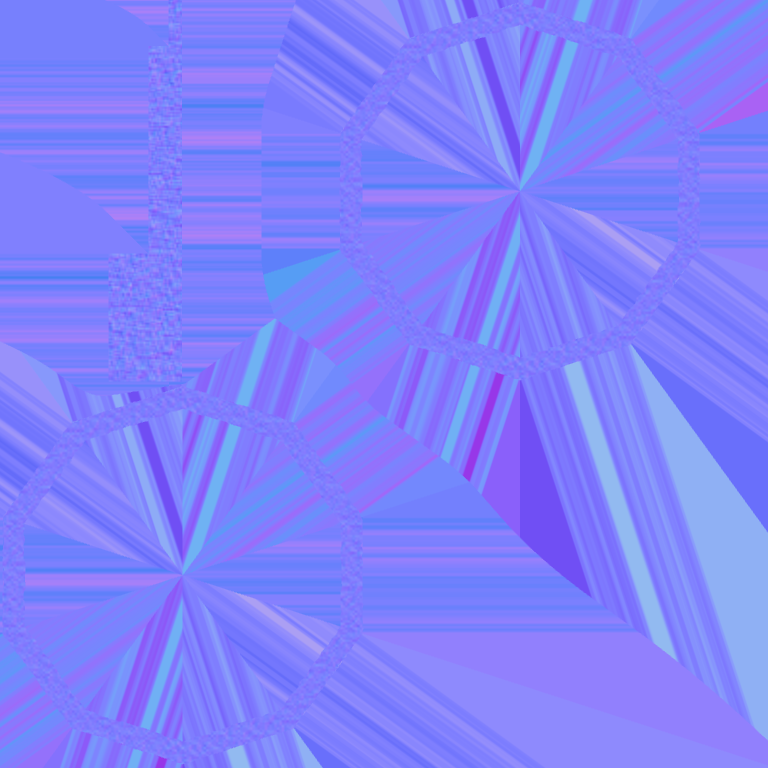
Give the GLSL for this texture map, as a three.js fragment shader.

```glsl
// Tangent-space normal map: two streaked ten-sided wheels beside a stepped rough column.
varying vec2 vUv;

const float SECTOR = 0.62831853;
const float INNER = 0.206;
const float OUTER = 0.234;
const float HALF_SIDE = 0.0755;

float hash(vec2 p) {
  return fract(sin(dot(p, vec2(127.1, 311.7))) * 43758.5453);
}

float noise(vec2 p) {
  vec2 i = floor(p), f = fract(p);
  f = f * f * (3.0 - 2.0 * f);
  return mix(mix(hash(i), hash(i + vec2(1.0, 0.0)), f.x),
             mix(hash(i + vec2(0.0, 1.0)), hash(i + 1.0), f.x), f.y);
}

// Flat-topped bands of random height, from -1 to 1
float bands(float x, float seed) {
  float i = floor(x);
  float edge = smoothstep(0.55, 1.0, fract(x));
  return 2.0 * mix(hash(vec2(i, seed)), hash(vec2(i + 1.0, seed)), edge) - 1.0;
}

float streaks(float t, float seed) {
  return 0.085 * bands(t * 48.0, seed) + 0.075 * bands(t * 130.0, seed + 3.7)
       + 0.055 * bands(t * 290.0, seed + 8.1);
}

float stripe(float t, float center, float width) {
  return 1.0 - smoothstep(width * 0.6, width, abs(t - center));
}

vec3 encodeNormal(vec2 tilt) {
  return vec3(0.5 + tilt, 0.995 - 0.95 * dot(tilt, tilt));
}

// Slope of a fine bumpy surface
vec2 relief(vec2 p) {
  float h = noise(p) + 0.5 * noise(p * 2.1);
  vec2 e = vec2(0.35, 0.0);
  return vec2(noise(p + e.xy) + 0.5 * noise((p + e.xy) * 2.1) - h,
              noise(p + e.yx) + 0.5 * noise((p + e.yx) * 2.1) - h);
}

float sectorIndex(vec2 p) {
  return mod(floor(atan(p.y, p.x) / SECTOR + 0.5), 10.0);
}

// Position along and across the sector axis
vec2 sectorPoint(vec2 p, float k) {
  vec2 axis = vec2(cos(k * SECTOR), sin(k * SECTOR));
  return vec2(dot(p, axis), dot(p, vec2(-axis.y, axis.x)));
}

float wheelDistance(vec2 p) {
  vec2 q = sectorPoint(p, sectorIndex(p));
  return length(vec2(q.x - OUTER, max(abs(q.y) - HALF_SIDE, 0.0)));
}

// Tilt of the plain wedges past the two corners of each side
vec2 cornerTilts(float k) {
  if (k < 0.5) return vec2(-0.07, 0.05);
  if (k < 1.5) return vec2(-0.2, 0.07);
  if (k < 2.5) return vec2(0.07, 0.0);
  if (k < 3.5) return vec2(0.0, 0.1);
  if (k < 4.5) return vec2(0.12, -0.03);
  if (k < 5.5) return vec2(0.0, -0.13);
  if (k < 6.5) return vec2(-0.2, 0.1);
  if (k < 7.5) return vec2(0.06, 0.13);
  return k < 8.5 ? vec2(0.2, -0.2) : vec2(0.11, -0.07);
}

vec3 wheel(vec2 p, bool lower) {
  float k = sectorIndex(p);
  vec2 q = sectorPoint(p, k);
  float rough = 0.003 * (noise(p * 130.0) - 0.5);
  if (q.x > INNER + rough && q.x < OUTER + rough)
    return encodeNormal(vec2(0.0, -0.01) + 0.13 * relief(p * 150.0));

  bool outside = q.x > OUTER;
  float s = streaks(q.y, k * 5.3 + (outside ? 61.0 : 17.0));
  // Bold streaks
  if (k == 2.0) s = mix(s, 0.21, stripe(q.y, -0.005, 0.01));
  if (k == 3.0) {
    s = mix(s, -0.2, stripe(q.y, -0.012, 0.009));
    s = mix(s, 0.18, stripe(q.y, 0.01, 0.007));
  }
  if (k == 7.0) {
    s = mix(s, -0.2, stripe(q.y, 0.015, 0.008));
    if (outside) s = mix(s, 0.3, stripe(q.y, 0.049, 0.007));
  }
  if (k == 8.0 && outside) s = mix(s, -0.24, stripe(q.y, -0.005, 0.014));
  if (k == 9.0 && !outside) s = mix(s, -0.21, stripe(q.y, 0.026, 0.006));
  if (outside) {
    vec2 corner = cornerTilts(k);
    if (lower && k == 1.0) corner.x = 0.06;
    s = mix(s, q.y < 0.0 ? corner.x : corner.y,
            smoothstep(HALF_SIDE - 0.002, HALF_SIDE, abs(q.y)));
  }
  return encodeNormal(s * vec2(-cos(k * SECTOR), sin(k * SECTOR)));
}

float boxDistance(vec2 p, vec2 low, vec2 high) {
  return length(max(max(low - p, p - high), 0.0));
}

vec3 column(vec2 p, float d, float stepTop, float plainTilt) {
  if (d <= 0.0) {
    vec2 grain = relief(p * vec2(190.0, 75.0)) + relief(p * vec2(60.0, 210.0) + 9.0);
    return encodeNormal(0.17 * grain);
  }
  bool right = p.x > 0.22;
  float s = streaks(p.y, right ? 91.0 : 83.0) + 0.05 * bands(p.y * 370.0, 5.0);
  if (!right) s = mix(s, plainTilt, smoothstep(stepTop - 0.002, stepTop, p.y));
  return encodeNormal(vec2(right ? -s : s, 0.0));
}

// Each point takes the colour of its nearest outline
vec3 scene(vec2 p) {
  vec2 upper = p - vec2(0.677, 0.751), lower = p - vec2(0.238, 0.251);
  float dUpper = wheelDistance(upper), dLower = wheelDistance(lower);
  if (sectorPoint(upper, sectorIndex(upper)).x < OUTER) return wheel(upper, false);
  if (sectorPoint(lower, sectorIndex(lower)).x < OUTER) return wheel(lower, true);

  float dTop = boxDistance(p, vec2(0.219, 0.94), vec2(0.237, 1.2));
  float dMid = boxDistance(p, vec2(0.193, 0.668), vec2(0.237, 0.94));
  float dLow = boxDistance(p, vec2(0.141, 0.503), vec2(0.237, 0.67));
  float dColumn = min(dTop, min(dMid, dLow));
  if (dColumn < min(dUpper, dLower)) {
    if (dLow <= dColumn) return column(p, dColumn, 0.67, 0.0);
    if (dMid <= dColumn) return column(p, dColumn, 0.925, -0.035);
    return column(p, dColumn, 1.2, 0.0);
  }
  return dUpper < dLower ? wheel(upper, false) : wheel(lower, true);
}

void main() {
  // Four samples smooth every edge
  vec2 o = vec2(0.0005, -0.0005);
  vec3 color = scene(vUv + o.xx) + scene(vUv + o.xy) + scene(vUv + o.yx) + scene(vUv + o.yy);
  gl_FragColor = vec4(color * 0.25, 1.0);
}
```
